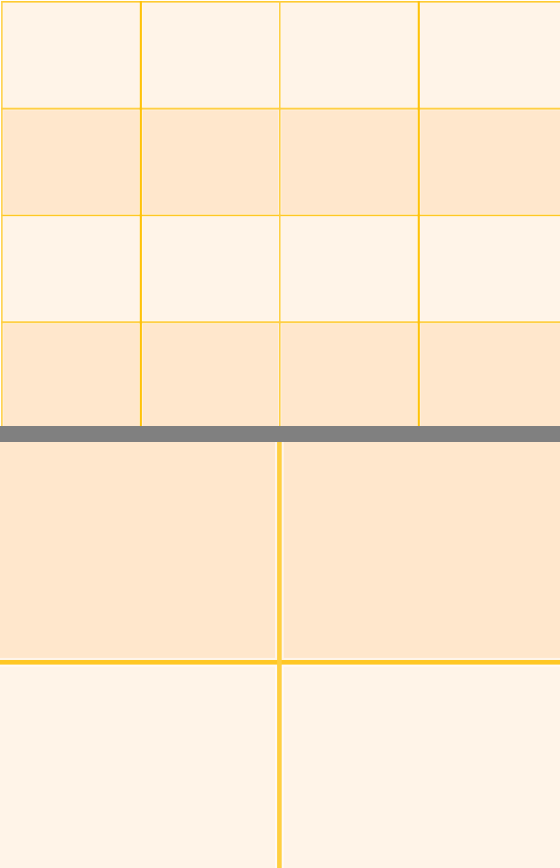
Top: the whole. Bottom: its middle third, enlarged.
Write a WebGL 1 fragment shader that draws this pattern.

```glsl
precision highp float;
// A ruled table of four columns and four rows: cream and peach bands under amber rules.
// Each rule is the distance to the nearest multiple of the cell size; alternate rules
// differ in weight and tint, and a faint white gap separates them from the fills.

uniform vec2 u_resolution;

// Smoothed coverage of a band, given the distance to its centre.
float band(float dist, float halfWidth, float pixel) {
  return clamp((halfWidth - dist) / pixel + 0.5, 0.0, 1.0);
}

void main() {
  // Canvas heights, measured from the top left corner.
  float pixel = 1.0 / u_resolution.y;
  vec2 p = vec2(gl_FragCoord.x, u_resolution.y - gl_FragCoord.y) * pixel;

  vec2 cell = vec2(0.3262, 0.2507);
  vec2 q = p - vec2(0.0044, 0.0043);

  // Nearest rule on each axis; the table stays open on its right side.
  vec2 index = clamp(floor(q / cell + 0.5), vec2(0.0), vec2(3.0, 4.0));
  vec2 dist = abs(q - index * cell);
  vec2 heavy = mod(index, 2.0);
  vec2 halfWidth = mix(vec2(0.0018), vec2(0.0025, 0.0023), heavy);

  // Alternating row fills, with the edge between rows hidden under a rule.
  vec3 cream = vec3(1.0, 0.955, 0.91);
  vec3 peach = vec3(1.0, 0.906, 0.80);
  vec3 color = mix(cream, peach, mod(floor(q.y / cell.y), 2.0));

  // Pale gap beside the rules.
  float gap = max(band(dist.x, halfWidth.x + 0.0016, pixel),
                  band(dist.y, halfWidth.y + 0.0016, pixel));
  color = mix(color, vec3(1.0), 0.6 * gap);

  // Horizontal rules, then vertical rules over them.
  vec3 rowTint = mix(vec3(1.0, 0.78, 0.14), vec3(1.0, 0.81, 0.27), heavy.y);
  vec3 columnTint = mix(vec3(1.0, 0.81, 0.25), vec3(1.0, 0.76, 0.03), heavy.x);
  color = mix(color, rowTint, band(dist.y, halfWidth.y, pixel));
  color = mix(color, columnTint, band(dist.x, halfWidth.x, pixel));

  // White margin outside the top and left rules.
  float inside = clamp((min(q.x, q.y) + 0.002) / pixel + 0.5, 0.0, 1.0);
  gl_FragColor = vec4(mix(vec3(1.0), color, inside), 1.0);
}
```
